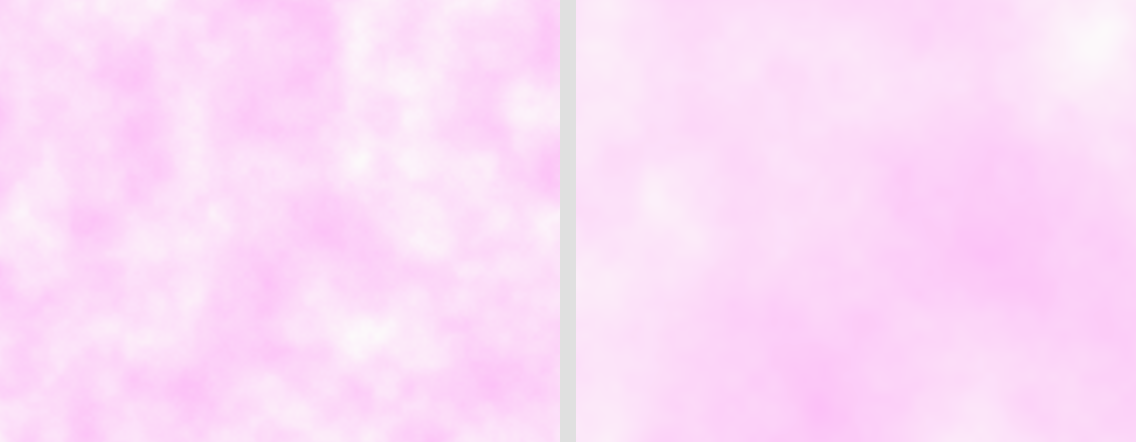
Left: the whole. Right: its middle third, enlarged.
Give the GLSL for this texture, as a WebGL 1 fragment shader.

```glsl
precision highp float;

uniform vec2 u_resolution;

float hash(vec2 cell) {
  vec3 p = fract(cell.xyx * vec3(0.1031, 0.1030, 0.0973));
  p += dot(p, p.yzx + 33.33);
  return fract((p.x + p.y) * p.z);
}

float valueNoise(vec2 p) {
  vec2 cell = floor(p);
  vec2 f = fract(p);
  vec2 blend = f * f * (3.0 - 2.0 * f);
  float lower = mix(hash(cell), hash(cell + vec2(1.0, 0.0)), blend.x);
  float upper = mix(hash(cell + vec2(0.0, 1.0)), hash(cell + vec2(1.0, 1.0)), blend.x);
  return mix(lower, upper, blend.y);
}

// Layered noise, normalised to 0..1; offsets keep the octaves independent
float clouds(vec2 p) {
  float sum = 0.0;
  float total = 0.0;
  float weight = 0.5;
  for (int octave = 0; octave < 5; octave++) {
    sum += weight * valueNoise(p);
    total += weight;
    weight *= 0.54;
    p = p * 2.0 + vec2(17.3, 41.7);
  }
  return sum / total;
}

void main() {
  vec2 uv = gl_FragCoord.xy / u_resolution.y;
  float density = clouds(uv * 8.0 + vec2(23.4, 57.1));

  // Pink haze fading to near white
  density = clamp((density - 0.5) * 1.14 + 0.505, 0.0, 1.0);
  vec3 pink = vec3(0.988, 0.722, 0.966);
  vec3 white = vec3(0.988, 1.0, 0.982);
  gl_FragColor = vec4(mix(pink, white, density), 1.0);
}
```
